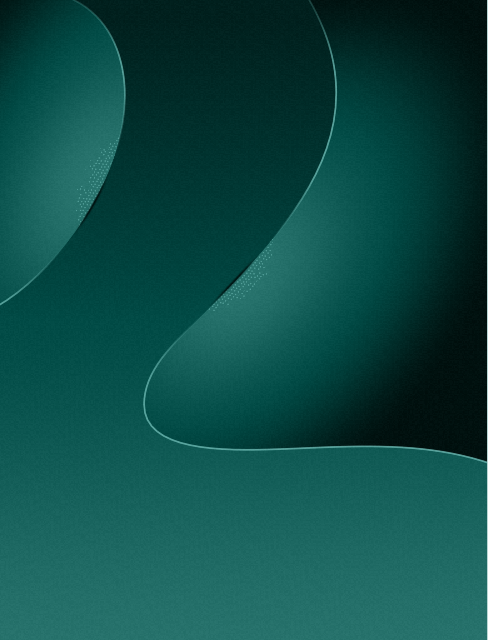
Write a WebGL 1 fragment shader that draws this background.

```glsl
precision highp float;
// Two glossy teal panels with flowing outlines over a vertical teal gradient.
// Outlines are cubic curves turned into signed distances; each panel has an
// elliptical glow, a thin bright rim, a dark crease and a patch of fine dots.
uniform vec2 u_resolution;

#define LIGHT vec3(0.160, 0.455, 0.430)
#define MID vec3(0.000, 0.290, 0.270)
#define DARK vec3(0.000, 0.125, 0.115)
#define DEEP vec3(0.000, 0.065, 0.058)
#define RIM vec3(0.400, 0.700, 0.675)
#define PALE vec3(0.720, 0.840, 0.830)
#define RIM_WIDTH 0.0012
#define DOT_CELL 0.0052
#define DOT_RADIUS 0.0011
#define GRAIN 0.026
#define ASPECT 0.762

const int STEPS = 18;

float hash(vec2 p) {
  return fract(sin(dot(p, vec2(127.1, 311.7))) * 43758.5453);
}

vec2 bezier(vec2 a, vec2 b, vec2 c, vec2 d, float t) {
  float s = 1.0 - t;
  return s * s * s * a + 3.0 * s * s * t * b + 3.0 * s * t * t * c + t * t * t * d;
}

// Updates field: x is the least distance, y flips sign at each curve crossing
// met by a horizontal ray cast towards side.
void addCurve(vec2 p, vec2 a, vec2 b, vec2 c, vec2 d, float side, inout vec2 field) {
  vec2 from = a;
  for (int i = 1; i <= STEPS; i++) {
    vec2 to = bezier(a, b, c, d, float(i) / float(STEPS));
    vec2 edge = to - from;
    vec2 rel = p - from;
    float along = clamp(dot(rel, edge) / dot(edge, edge), 0.0, 1.0);
    field.x = min(field.x, length(rel - edge * along));
    if ((from.y > p.y) != (to.y > p.y)) {
      float crossing = from.x + edge.x * rel.y / edge.y;
      if ((crossing - p.x) * side > 0.0) field.y = -field.y;
    }
    from = to;
  }
}

// Large panel, open to the right: negative inside
float largePanel(vec2 p) {
  vec2 field = vec2(10.0, 1.0);
  vec2 shoulder = vec2(0.525, 0.854);
  vec2 waist = vec2(0.326, 0.518);
  vec2 nose = vec2(0.225, 0.368);
  vec2 base = vec2(0.469, 0.2995);
  addCurve(p, vec2(0.479, 1.007), vec2(0.510, 0.954), vec2(0.525, 0.906), shoulder, -1.0, field);
  addCurve(p, shoulder, vec2(0.525, 0.720), vec2(0.414, 0.609), waist, -1.0, field);
  addCurve(p, waist, vec2(0.280, 0.471), vec2(0.225, 0.427), nose, -1.0, field);
  addCurve(p, nose, vec2(0.225, 0.286), vec2(0.378, 0.296), base, -1.0, field);
  addCurve(p, base, vec2(0.586, 0.305), vec2(0.677, 0.306), vec2(0.768, 0.275), -1.0, field);
  return field.x * field.y;
}

// Small panel, open to the left: negative inside
float smallPanel(vec2 p) {
  vec2 field = vec2(10.0, 1.0);
  vec2 bulge = vec2(0.195, 0.850);
  addCurve(p, vec2(0.104, 1.005), vec2(0.169, 0.980), vec2(0.195, 0.915), bulge, 1.0, field);
  addCurve(p, bulge, vec2(0.195, 0.720), vec2(0.091, 0.577), vec2(-0.005, 0.521), 1.0, field);
  return field.x * field.y;
}

// Staggered dots in panel axes (x along the edge) that thin out with depth
float speckle(vec2 local, float depth, float px) {
  vec2 grid = local / DOT_CELL;
  grid.x += 0.5 * mod(floor(grid.y), 2.0);
  vec2 cell = floor(grid);
  vec2 jitter = 0.4 * (vec2(hash(cell), hash(cell + 17.0)) - 0.5);
  float r = length(fract(grid) - 0.5 - jitter) * DOT_CELL;
  float reach = 0.037 * max(1.0 - local.x * local.x / 0.0064, 0.001);
  float density = 1.6 * (1.0 - depth / reach);
  float spot = 1.0 - smoothstep(DOT_RADIUS - 0.5 * px, DOT_RADIUS + 0.5 * px, r);
  float nearGlow = step(length(local), 0.1);
  return spot * nearGlow * step(hash(cell + 5.0), density) * step(0.0, depth);
}

vec3 paintPanel(vec3 color, vec2 p, float d, vec2 glow, vec2 axis, vec2 radii, vec2 crease, float px) {
  // Elliptical glow, aligned with the edge
  vec2 rel = p - glow;
  vec2 local = vec2(dot(rel, axis), dot(rel, vec2(axis.y, -axis.x)));
  float t = length(local / radii);
  vec3 fill = mix(LIGHT, MID, smoothstep(0.05, 1.08, t));
  fill = mix(fill, DEEP, smoothstep(0.85, 1.8, t));
  fill = mix(fill, RIM, 0.65 * speckle(local, -d, px));
  color = mix(color, fill, 1.0 - smoothstep(-0.5 * px, 0.5 * px, d));
  // Dark crease, then a rim that fades out around it and near the top
  float away = length(p - crease);
  float creaseLine = exp(-pow((d - 0.001) / 0.002, 2.0)) * (1.0 - smoothstep(0.01, 0.06, away));
  color = mix(color, DEEP, 0.9 * creaseLine);
  float rim = 1.0 - smoothstep(RIM_WIDTH - 0.5 * px, RIM_WIDTH + 0.7 * px, abs(d));
  float fade = smoothstep(0.06, 0.23, away) * (1.0 - 0.7 * smoothstep(0.88, 1.0, p.y));
  return mix(color, RIM, 0.85 * rim * fade);
}

void main() {
  vec2 p = gl_FragCoord.xy / u_resolution * vec2(ASPECT, 1.0);
  float px = 1.0 / u_resolution.y;
  // Backdrop gradient
  vec3 color = mix(LIGHT, MID, smoothstep(-0.08, 0.56, p.y));
  color = mix(color, DARK, clamp((p.y - 0.5) / 0.47, 0.0, 1.0));
  // Panels
  color = paintPanel(color, p, smallPanel(p), vec2(0.150, 0.720), vec2(0.498, 0.867),
                     vec2(0.30, 0.176), vec2(0.141, 0.684), px);
  color = paintPanel(color, p, largePanel(p), vec2(0.378, 0.570), vec2(0.661, 0.750),
                     vec2(0.30, 0.190), vec2(0.367, 0.560), px);
  // Fine grain, then a pale hairline down the right side
  color += GRAIN * (hash(floor(p * 512.0)) - 0.5);
  color = mix(color, PALE, smoothstep(-0.5 * px, 0.5 * px, p.x - ASPECT + 0.0016));
  gl_FragColor = vec4(clamp(color, 0.0, 1.0), 1.0);
}
```
